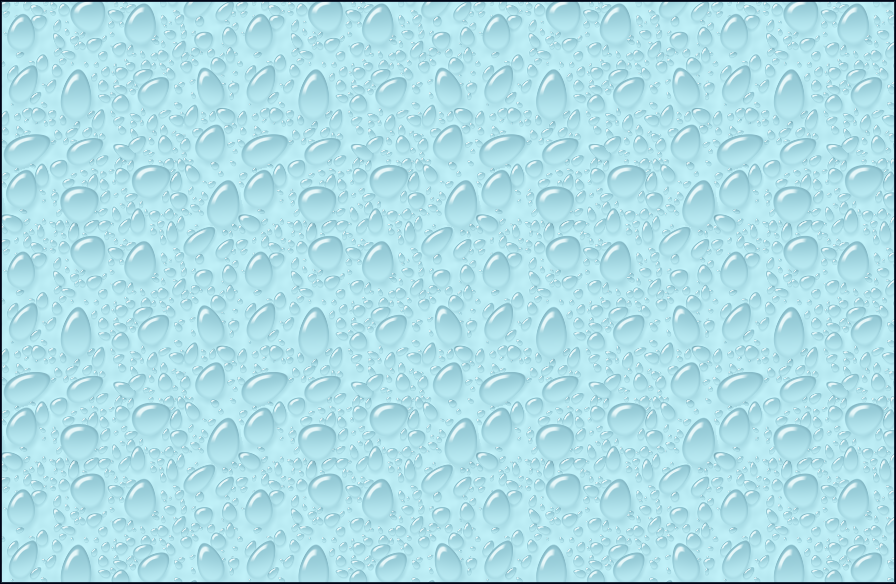
Reproduce this texture procedurally as a WebGL 1 fragment shader.

```glsl
precision highp float;
// Pale blue sheet of water drops in four sizes, tiled, inside a thin navy frame.
uniform vec2 u_resolution;

#define TILE 0.407
#define BIG 4.0
#define MEDIUM 9.0
#define SMALL 15.0
#define TINY 24.0
#define JITTER 0.6
#define FILL 0.9
#define STRETCH 1.0
#define FRAME 0.003
#define PALE vec3(0.75, 0.94, 0.97)
#define DEEP vec3(0.56, 0.77, 0.82)
#define SHADE vec3(0.36, 0.52, 0.57)

struct Drop { vec2 centre; float size; float stretch; float tilt; };

vec4 hash4(vec2 c, float seed) {
  vec4 v = fract(vec4(c.xyx, seed) * vec4(0.1031, 0.1030, 0.0973, 0.1099));
  v += dot(v, v.wzxy + 33.33);
  return fract((v.xxyz + v.yzzw) * v.zywx);
}

float gradientDot(vec2 corner, vec2 offset, float period) {
  float a = 6.2832 * hash4(mod(corner, period), 7.0).x;
  return dot(vec2(cos(a), sin(a)), offset);
}

// Gradient noise that repeats with the tile
float noise(vec2 p, float period) {
  vec2 i = floor(p), f = p - i, e = vec2(1.0, 0.0);
  vec2 w = f * f * f * (f * (f * 6.0 - 15.0) + 10.0);
  float low = mix(gradientDot(i, f, period), gradientDot(i + e, f - e, period), w.x);
  float high = mix(gradientDot(i + e.yx, f - e.yx, period), gradientDot(i + 1.0, f - 1.0, period), w.x);
  return mix(low, high, w.y);
}

vec2 rotate(vec2 v, float a) {
  float c = cos(a), s = sin(a);
  return vec2(c * v.x - s * v.y, s * v.x + c * v.y);
}

Drop makeDrop(vec2 cell, float n) {
  vec2 id = mod(cell, n);
  vec4 h = hash4(id, n), k = hash4(id + 71.0, n);
  float size = step(k.y, FILL) * mix(0.23, 0.37, h.z) / n;
  vec2 centre = (cell + 0.5 + JITTER * (h.xy - 0.5)) / n;
  return Drop(centre, max(size, 0.0001), 1.0 + STRETCH * h.w, 2.6 * (k.x - 0.5));
}

// Position in the drop, bent so that its egg outline becomes the unit circle
vec2 unitPosition(Drop d, vec2 p) {
  vec2 q = rotate(p - d.centre, -d.tilt) / d.size;
  float root = sqrt(d.stretch);
  q *= vec2(root, 1.0 / root);
  q.x /= 1.0 - 0.24 * clamp(q.y, -1.5, 1.5);
  return rotate(q, d.tilt);
}

// Free distance from p to the drops of one layer
float clearance(vec2 p, float n) {
  float gap = 1.0;
  for (int j = -1; j <= 1; j++)
    for (int i = -1; i <= 1; i++) {
      Drop d = makeDrop(floor(p * n) + vec2(float(i), float(j)), n);
      gap = min(gap, (length(unitPosition(d, p)) - 1.0) * d.size);
    }
  return gap;
}

// Shrinks a drop to the room left by larger ones
float fitToRoom(Drop d, float n) {
  float gap = 1.0;
  if (n > BIG) gap = min(gap, clearance(d.centre, BIG));
  if (n > MEDIUM) gap = min(gap, clearance(d.centre, MEDIUM));
  if (n > SMALL) gap = min(gap, clearance(d.centre, SMALL));
  return min(1.0, gap / d.size);
}

// Lays one layer over the surface: x is tone, y is shine
vec2 addDrops(vec2 surface, vec2 p, float n, float pixel) {
  vec2 u = vec2(9.0);
  float size = 1.0;
  for (int j = -1; j <= 1; j++)
    for (int i = -1; i <= 1; i++) {
      Drop d = makeDrop(floor(p * n) + vec2(float(i), float(j)), n);
      vec2 q = unitPosition(d, p);
      if (length(q) < 1.5) {
        float fit = fitToRoom(d, n);
        if (fit > 0.4 && length(q) / fit < length(u)) {
          u = q / fit;
          size = d.size * fit;
        }
      }
    }
  float r = length(u), blur = 0.7 * pixel / size;
  vec2 dir = u / max(r, 0.001);
  float lit = dot(dir, vec2(-0.6, 0.8));

  // Soft shadow to the lower right, pale ring elsewhere
  float ring = (1.0 - smoothstep(1.0, 1.4, r)) * smoothstep(0.8, 1.0, r);
  surface.x += ring * mix(0.12, -0.35, smoothstep(-0.3, 0.8, -lit));

  // Body darkest near the top, with a darker rim and a curved glint
  float body = mix(0.84, 0.12, smoothstep(-0.9, 0.7, u.y));
  body -= 0.42 * smoothstep(0.78, 1.0, r) * (0.6 + 0.4 * abs(dir.x));
  float glint = 1.0 - smoothstep(0.06, 0.14 + blur, abs(r - 0.7));
  glint *= smoothstep(0.55, 0.92, lit);
  float inside = 1.0 - smoothstep(1.0 - blur, 1.0 + blur, r);
  return mix(surface, vec2(body, glint), inside);
}

void main() {
  vec2 p = gl_FragCoord.xy / (u_resolution.y * TILE);
  float pixel = 1.0 / (u_resolution.y * TILE);
  vec2 surface = vec2(0.9 + 0.22 * noise(p * 22.0, 22.0), 0.0);
  surface = addDrops(surface, p, TINY, pixel);
  surface = addDrops(surface, p, SMALL, pixel);
  surface = addDrops(surface, p, MEDIUM, pixel);
  surface = addDrops(surface, p, BIG, pixel);

  vec3 color = mix(DEEP, PALE, clamp(surface.x, 0.0, 1.1));
  color = mix(color, SHADE, clamp(-surface.x, 0.0, 1.0));
  color = mix(color, vec3(0.96, 1.0, 1.0), 0.85 * surface.y);

  // Navy frame
  vec2 edge = min(gl_FragCoord.xy, u_resolution - gl_FragCoord.xy) / u_resolution.y;
  float soft = 0.5 / u_resolution.y;
  float open = smoothstep(FRAME - soft, FRAME + soft, min(edge.x, edge.y));
  gl_FragColor = vec4(mix(vec3(0.0, 0.02, 0.09), color, open), 1.0);
}
```
